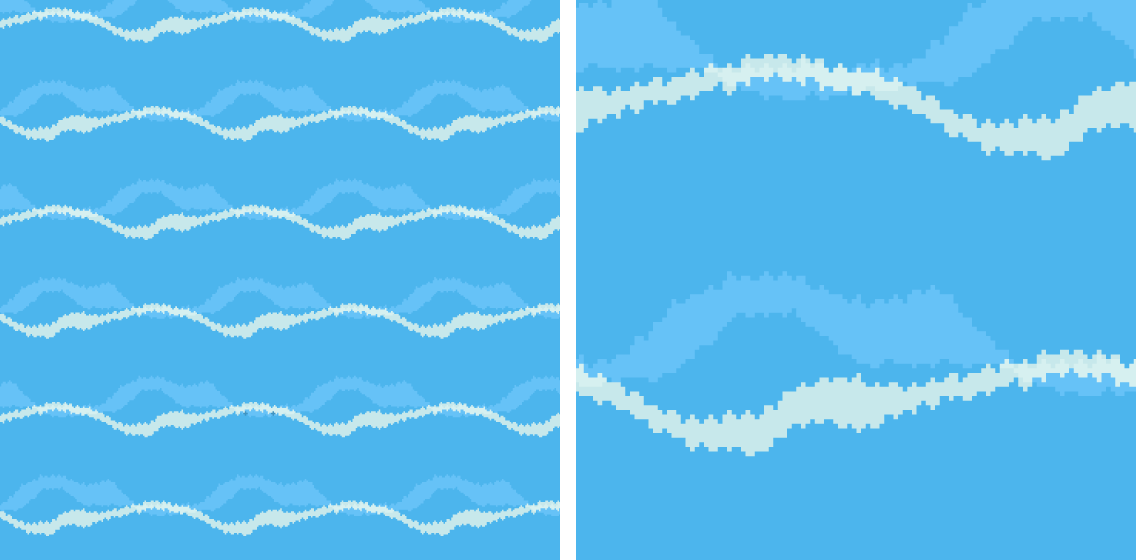
Left, the full canvas; right, a detail of the centre.
Write a Shadertoy shader that draws this pattern.

```glsl
const float CELLS = 363.4;               // square cells along the canvas height
const float PERIOD = 128.0;              // wave length, in cells
const float ROW_STEP = 64.0;             // distance between rows, in cells
const vec2 CREST = vec2(0.459, 0.6263);  // one wave crest, in canvas units
const float TOOTH = 0.85;                // height of the serrated edge, in cells
const float WOBBLE = 0.35;               // irregularity of the edges, in cells
const int SAMPLES = 4;                   // antialiasing samples per axis

const vec3 WATER = vec3(0.30, 0.71, 0.93);
const vec3 SWELL = vec3(0.40, 0.76, 0.97);
const vec3 FOAM = vec3(0.78, 0.91, 0.92);
const vec3 BRIGHT_FOAM = vec3(0.84, 0.94, 0.94);
const vec3 SPECK = vec3(0.25, 0.58, 0.76);
const vec2 SPECK_CENTER = vec2(1.5, -132.5);
const float SPECK_SPREAD = 9.0;
const float SPECK_RADIUS = 2.0;

const float TAU = 6.2831853;

float ramp(float u, float start, float end) {
    return clamp((u - start) / (end - start), 0.0, 1.0);
}

float wobble(float u) {
    float a = TAU * u / PERIOD;
    return WOBBLE * (sin(a * 19.0) + sin(a * 11.0 + 1.7));
}

// Edges are (top, bottom) depths below the crest level.
vec2 foamEdges(float u) {
    float center = -0.3 + 4.8 * ramp(u, 0.0, 22.0) + 10.2 * ramp(u, 22.0, 42.0)
                 + 0.3 * ramp(u, 42.0, 50.0) - 7.0 * ramp(u, 58.0, 69.0)
                 + 0.8 * ramp(u, 70.0, 80.0) - 9.1 * ramp(u, 85.0, 124.0);
    float width = 4.8 + 3.4 * ramp(u, 40.0, 55.0) + 2.4 * ramp(u, 70.0, 77.0)
                - 5.8 * ramp(u, 80.0, 90.0);
    return center + 0.5 * width * vec2(-1.0, 1.0);
}

vec2 swellEdges(float u) {
    float top = -0.5 - 13.0 * ramp(u, 27.0, 41.0) - 5.2 * ramp(u, 41.0, 53.0)
              + 5.0 * ramp(u, 66.0, 77.0) - 2.4 * ramp(u, 88.0, 93.0)
              + 16.1 * ramp(u, 97.0, 113.0);
    float bottom = 6.4 - 3.4 * ramp(u, 8.0, 32.0) - 13.6 * ramp(u, 38.0, 54.0)
                 + 10.6 * ramp(u, 66.0, 79.0) + 6.4 * ramp(u, 109.0, 122.0);
    return vec2(top, bottom);
}

bool inside(float depth, vec2 edges) {
    return depth > edges.x && depth < edges.y;
}

vec3 waveColor(vec2 p) {
    // Snap to cells, then fold into a staggered row.
    vec2 cell = floor(p) + 0.5;
    float row = floor(cell.y / ROW_STEP + 0.5);
    float depth = row * ROW_STEP - cell.y;
    float u = mod(cell.x + 0.5 * PERIOD * mod(row, 2.0), PERIOD);

    float tooth = TOOTH * (abs(mod(u + 0.5, 4.0) - 2.0) - 1.0);
    float drift = wobble(u);
    bool foam = inside(depth, foamEdges(u) + drift + tooth * vec2(-1.0, 1.0));
    bool swell = inside(depth, swellEdges(u) + drift + tooth * vec2(-1.0, 0.5));

    vec3 color = swell ? SWELL : WATER;
    if (foam) color = swell ? BRIGHT_FOAM : FOAM;

    // A lone pair of dark diamonds.
    vec2 q = abs(cell - SPECK_CENTER);
    if (abs(q.x - SPECK_SPREAD) + q.y < SPECK_RADIUS) color = SPECK;
    return color;
}

void mainImage(out vec4 fragColor, in vec2 fragCoord) {
    vec3 sum = vec3(0.0);
    for (int j = 0; j < SAMPLES; j++) {
        for (int i = 0; i < SAMPLES; i++) {
            vec2 offset = (vec2(i, j) + 0.5) / float(SAMPLES) - 0.5;
            vec2 uv = (fragCoord + offset) / iResolution.y;
            sum += waveColor((uv - CREST) * CELLS);
        }
    }
    fragColor = vec4(sum / float(SAMPLES * SAMPLES), 1.0);
}
```
